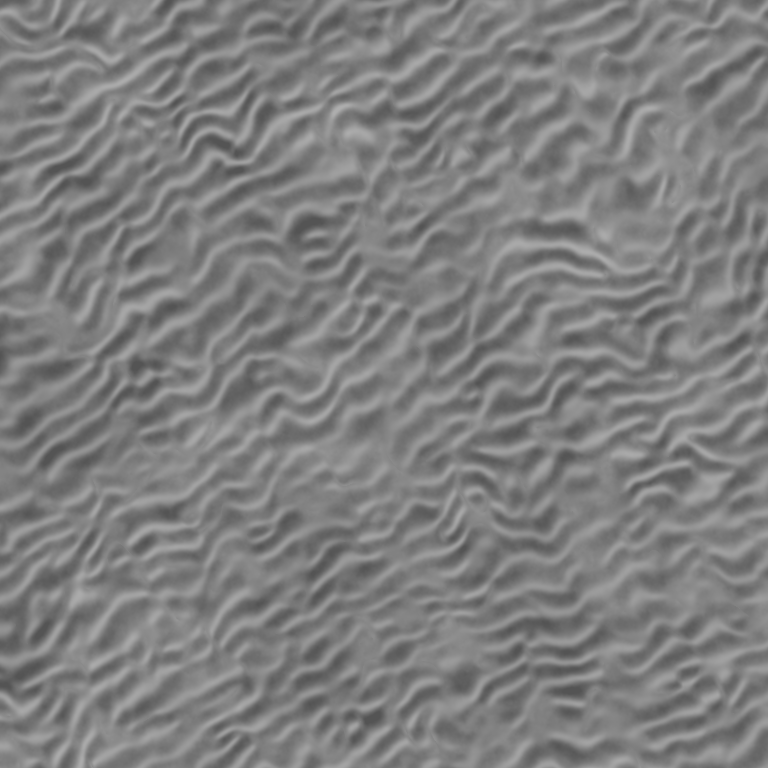
Reproduce this texture procedurally as a WebGL 1 fragment shader.

```glsl
precision highp float;
// Grey wind ripples: slanted zigzag ridges with soft pale crests and dark beaded
// troughs. A warped plane wave is bent by scattered wave patches, whose summed
// phase makes the crests step, fork and break; soft mottling is added on top.

uniform vec2 u_resolution;

const float TAU = 6.2831853;
const float RIPPLES = 28.0;       // crests per canvas height
const float PATCH_CELLS = 19.0;   // wave patch cells per canvas height
const float SLOPE = 0.52;         // mean crest angle in radians
const float MID_GREY = 0.507;
const float RELIEF = 0.112;

vec3 hash3(vec2 p) {
  vec3 q = fract(p.xyx * vec3(0.1031, 0.1030, 0.0973));
  q += dot(q, q.yxz + 33.33);
  return fract((q.xxy + q.yzz) * q.zyx);
}

// Smooth value noise in -1..1.
float noise(vec2 p) {
  vec2 cell = floor(p);
  vec2 f = fract(p);
  f = f * f * f * (f * (f * 6.0 - 15.0) + 10.0);
  float low = mix(hash3(cell).x, hash3(cell + vec2(1.0, 0.0)).x, f.x);
  float high = mix(hash3(cell + vec2(0.0, 1.0)).x, hash3(cell + 1.0).x, f.x);
  return 2.0 * mix(low, high, f.y) - 1.0;
}

float fbm(vec2 p) {
  float sum = 0.0;
  float gain = 0.55;
  for (int i = 0; i < 3; i++) {
    sum += gain * noise(p);
    p = mat2(1.6, 1.2, -1.2, 1.6) * p + 17.3;
    gain *= 0.6;
  }
  return sum;
}

// Phase of the broad wave, in cycles; frame is (along, across) the crests.
float broadPhase(vec2 p, vec2 frame) {
  float regions = 1.7 * noise(frame * vec2(4.0, 2.7) + 24.7);
  float steps = 0.36 * noise(vec2(p.x * 21.0 + p.y * 3.0, p.y * 12.0) + 31.0);
  float wobble = 0.09 * noise(p * 42.0 + 9.0);
  return RIPPLES * frame.y + regions + steps + wobble;
}

// Sum of tilted wave patches: xy is the phasor, z the total weight.
vec3 wavePatches(vec2 p, vec2 along, vec2 across) {
  vec2 q = p * PATCH_CELLS;
  vec2 home = floor(q);
  vec3 sum = vec3(0.0);
  for (int y = -1; y <= 1; y++) {
    for (int x = -1; x <= 1; x++) {
      for (int k = 0; k < 3; k++) {
        vec2 cell = home + vec2(float(x), float(y));
        vec2 seed = cell + 71.0 * float(k) + 120.0;
        vec3 place = hash3(seed);
        vec3 bend = hash3(seed + 211.0) - 0.5;
        vec2 offset = q - cell - place.xy;
        float weight = max(0.0, 1.0 - dot(offset, offset));
        weight *= weight * weight;
        vec2 tilt = along * bend.x * 32.0 + across * bend.y * 12.0;
        float angle = TAU * (dot(tilt, offset) / PATCH_CELLS + 0.72 * (place.z - 0.5));
        sum += weight * vec3(cos(angle), sin(angle), 1.0);
      }
    }
  }
  return sum;
}

// Wave with a crest somewhat narrower than its trough.
float crestProfile(float phase) {
  return cos(phase + 0.3 * sin(phase) + 0.15 * cos(phase));
}

void main() {
  vec2 p = gl_FragCoord.xy / min(u_resolution.x, u_resolution.y);
  vec2 along = vec2(cos(SLOPE), sin(SLOPE));
  vec2 across = vec2(-along.y, along.x);
  vec2 frame = vec2(dot(p, along), dot(p, across));

  // Ripple shape, fading where patches disagree.
  vec3 patches = wavePatches(p, along, across);
  float agreement = length(patches.xy) / (patches.z + 0.001);
  float bentPhase = atan(patches.y, patches.x + 0.00001);
  float ripple = crestProfile(TAU * broadPhase(p, frame) + bentPhase);
  float strength = smoothstep(0.0, 0.6, agreement);
  strength *= 0.95 + 0.3 * noise(p * 13.0 + 53.0);

  // Beads in the troughs, uneven light and fine mottling.
  float trough = 0.5 - 0.5 * ripple;
  float grey = MID_GREY + RELIEF * ripple * strength;
  grey += (0.02 + 0.045 * trough) * noise(p * 27.0 + 83.0);
  grey += 0.03 * noise(p * 7.0 + 19.0);
  grey += (0.012 + 0.022 * trough) * fbm(p * 80.0);

  gl_FragColor = vec4(vec3(clamp(grey, 0.33, 0.68)), 1.0);
}
```
